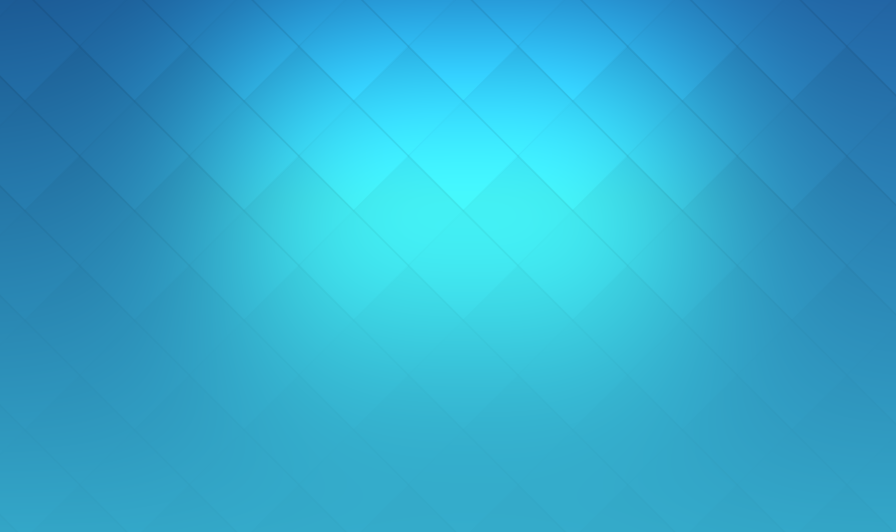
A WebGL 2 fragment shader for this background:

```glsl
#version 300 es
precision highp float;
// Soft cyan glow over a blue gradient, embossed with a lattice of diamond tiles.

uniform vec2 u_resolution;
out vec4 outColor;

// Lengths are fractions of the canvas height; x is measured from the centre.
const vec3 BASE_TOP = vec3(0.11, 0.36, 0.59);
const vec3 BASE_BOTTOM = vec3(0.20, 0.65, 0.78);
const vec3 RIGHT_TINT = vec3(0.025, 0.035, 0.055);
const vec3 GLOW_TOP = vec3(0.20, 0.95, 1.20);
const vec3 GLOW_CORE = vec3(0.265, 0.95, 0.965);
const vec2 GLOW_CENTER = vec2(0.035, 0.629);
const vec2 GLOW_RADIUS = vec2(0.493, 0.393);

const vec2 TILE_ORIGIN = vec2(0.0285, 0.810);
const float TILE_PITCH = 0.206;
const float TILE_GRADIENT = 0.065;
const float TILE_CHECKER = 0.010;
const float SEAM_WIDTH = 0.0022;
const vec2 SEAM_DEPTH = vec2(0.085, 0.022); // falling and rising diagonals

// Vertical gradient, slightly brighter to the right, with a broad glow.
vec3 backdrop(vec2 p, float aspect) {
    vec3 base = mix(BASE_BOTTOM, BASE_TOP, p.y);
    base += RIGHT_TINT * (p.x / aspect + 0.5) * p.y;
    vec2 d = abs(p - GLOW_CENTER) / GLOW_RADIUS;
    float glow = exp(-d.x * d.x * d.x - d.y * d.y);
    float rise = clamp((p.y - GLOW_CENTER.y) / (1.0 - GLOW_CENTER.y), 0.0, 1.0);
    return mix(base, mix(GLOW_CORE, GLOW_TOP, rise), glow);
}

// Signed brightness of the tile faces and their seams.
float tileRelief(vec2 p, float pixel) {
    vec2 q = p - TILE_ORIGIN;
    vec2 lattice = vec2(q.x + q.y, q.x - q.y) / TILE_PITCH;
    vec2 cell = floor(lattice);
    vec2 local = lattice - cell;

    // Distance to the nearest seam of each diagonal family.
    vec2 seam = min(local, 1.0 - local) * TILE_PITCH * 0.7071;

    // Faces lighten toward their lower corner; alternate rows differ.
    float height = 0.5 * (local.x - local.y);
    float parity = 1.0 - 2.0 * mod(cell.x + cell.y, 2.0);
    float face = -height * TILE_GRADIENT - parity * TILE_CHECKER;
    face *= smoothstep(0.0, pixel, min(seam.x, seam.y));

    vec2 line = 1.0 - smoothstep(vec2(0.0), vec2(SEAM_WIDTH + pixel * 0.5), seam);
    return face - dot(line, SEAM_DEPTH);
}

void main() {
    float aspect = u_resolution.x / u_resolution.y;
    vec2 p = gl_FragCoord.xy / u_resolution.y;
    p.x -= 0.5 * aspect;

    // The relief fades toward the bottom of the canvas.
    float strength = mix(0.2, 1.0, smoothstep(0.25, 0.9, p.y));
    float relief = tileRelief(p, 1.0 / u_resolution.y) * strength;
    vec3 color = backdrop(p, aspect) * (1.0 + relief);
    outColor = vec4(clamp(color, 0.0, 1.0), 1.0);
}
```
